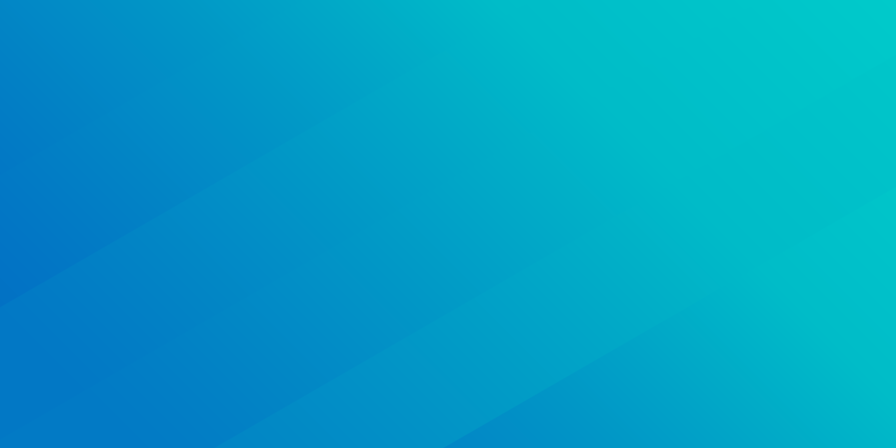
This background is drawn by a WebGL 2 fragment shader. Its source:

```glsl
#version 300 es
precision highp float;
// A blue to teal diagonal gradient crossed by wide translucent stripes.
// Equally spaced slanted edges, faint and strong in turn, deepen a teal
// veil; the last edge ends the veil, leaving the bare gradient below it.

#define ASPECT 2.0          // canvas width in units of its height
#define STRIPE_SLOPE 0.577  // rise of the stripe edges, 30 degrees
#define STRIPE_TOP 0.609    // height of the first edge at the left side
#define STRIPE_STEP 0.295   // vertical distance between edges
#define STRIPE_COUNT 4
#define FAINT_ALPHA 0.025   // veil opacity added by even edges
#define STRONG_ALPHA 0.10   // veil opacity added by odd edges
#define RAMP_START 0.28     // stops of the gradient along x + y
#define RAMP_MIDDLE 2.10
#define RAMP_END 3.00
#define RAMP_CURVE 1.3      // above one keeps the blue side darker

uniform vec2 u_resolution;
out vec4 fragColor;

const vec3 DEEP_BLUE = vec3(0.01, 0.435, 0.77);
const vec3 TEAL = vec3(0.0, 0.737, 0.785);
const vec3 BRIGHT_TEAL = vec3(0.0, 0.805, 0.795);
const vec3 VEIL = vec3(0.005, 0.72, 0.78);

// Three-stop gradient rising towards the upper right.
vec3 diagonalGradient(vec2 p) {
    float s = p.x + p.y;
    float lower = clamp((s - RAMP_START) / (RAMP_MIDDLE - RAMP_START), 0.0, 1.0);
    float upper = clamp((s - RAMP_MIDDLE) / (RAMP_END - RAMP_MIDDLE), 0.0, 1.0);
    return mix(mix(DEEP_BLUE, TEAL, pow(lower, RAMP_CURVE)), BRIGHT_TEAL, upper);
}

// Smooth step across one stripe edge.
float edgeCoverage(float band, float edge, float blur) {
    return smoothstep(edge - blur, edge + blur, band);
}

// Veil opacity at a point, back to zero after the last edge.
float veilOpacity(vec2 p, float pixel) {
    float band = (STRIPE_TOP - p.y + STRIPE_SLOPE * p.x) / STRIPE_STEP;
    float blur = pixel / STRIPE_STEP;
    float opacity = 0.0;
    for (int i = 0; i < STRIPE_COUNT; i++) {
        float added = i % 2 == 0 ? FAINT_ALPHA : STRONG_ALPHA;
        opacity += added * edgeCoverage(band, float(i), blur);
    }
    return opacity * (1.0 - edgeCoverage(band, float(STRIPE_COUNT), blur));
}

void main() {
    vec2 p = gl_FragCoord.xy / u_resolution * vec2(ASPECT, 1.0);
    float pixel = 1.0 / u_resolution.y;
    vec3 color = mix(diagonalGradient(p), VEIL, veilOpacity(p, pixel));
    fragColor = vec4(color, 1.0);
}
```
